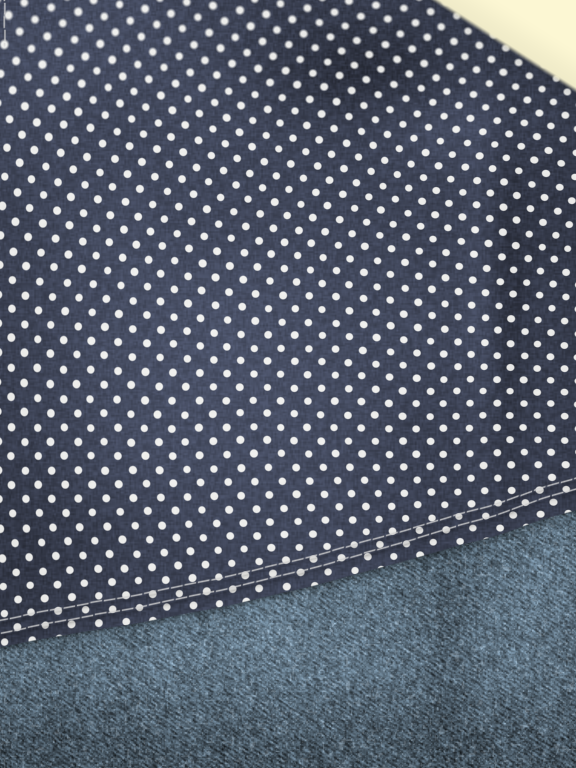
A WebGL 1 fragment shader for this texture:

```glsl
precision highp float;
uniform vec2 u_resolution;

#define DOT_PITCH 0.0352
#define DOT_RADIUS 0.0049
#define STITCH_STEP 0.0175
#define STITCH_WIDTH 0.0010
#define ROW_TILT 0.16
#define NAVY vec3(0.230, 0.253, 0.323)
#define DENIM vec3(0.330, 0.400, 0.455)
#define DOT_COLOR vec3(0.95, 0.95, 0.94)
#define THREAD vec3(0.82, 0.82, 0.82)
#define WALL vec3(0.98, 0.96, 0.82)

float hash(vec2 p) {
  p = fract(p * vec2(0.1031, 0.1197));
  p += dot(p, p.yx + 33.33);
  return fract((p.x + p.y) * p.x * 7.31 + p.y * 13.7);
}

float noise(vec2 p) {
  vec2 i = floor(p), f = fract(p);
  f = f * f * (3.0 - 2.0 * f);
  return mix(mix(hash(i), hash(i + vec2(1.0, 0.0)), f.x),
             mix(hash(i + vec2(0.0, 1.0)), hash(i + 1.0), f.x), f.y);
}

// Soft elliptical patch of light or shade
float patchAt(vec2 p, vec2 center, vec2 size) {
  vec2 d = (p - center) / size;
  return exp(-dot(d, d));
}

// Height of the hem, rising to the right
float hemHeight(float x) {
  float t = x / 0.75;
  return 0.158 + 0.178 * t - 0.018 * sin(3.14159 * t)
       + 0.003 * (noise(vec2(x * 17.0, 4.0)) - 0.5);
}

// Staggered dots on gently tilted rows
float dots(vec2 p, float blur) {
  vec2 c = p - vec2(0.296, 0.549);
  float tilt = ROW_TILT * clamp((p.y - 0.43) / 0.57, -0.3, 1.0);
  vec2 w = vec2(c.x - 0.5 * tilt * c.y, c.y + tilt * c.x);
  w += 0.004 * (vec2(noise(p * 9.0), noise(p * 9.0 + 31.0)) - 0.5);
  vec2 lattice = vec2(w.x + w.y, w.x - w.y) / DOT_PITCH;
  vec2 id = floor(lattice + 0.5);
  vec2 cell = lattice - id;
  cell += 0.06 * (vec2(hash(id + 90.0), hash(id + 140.0)) - 0.5);
  float d = length(cell) * DOT_PITCH * 0.7071;
  float radius = DOT_RADIUS * (0.95 + 0.12 * hash(id + 60.0));
  return 1.0 - smoothstep(-blur, blur, d - radius);
}

// Dashed thread; along runs with the seam, across is signed distance
float stitch(float along, float across, float px) {
  float s = along / STITCH_STEP;
  float dash = abs(fract(s) - 0.5);
  float jitter = (hash(vec2(floor(s), 7.0)) - 0.5) * 0.001;
  float line = 1.0 - smoothstep(-px, px, abs(across + jitter) - STITCH_WIDTH);
  return line * (1.0 - 0.8 * smoothstep(0.38, 0.47, dash));
}

vec3 cotton(vec2 p, float px) {
  float weave = noise(p * vec2(170.0, 460.0)) + noise(p * vec2(460.0, 170.0)) - 1.0;
  float light = 1.0 + 0.20 * weave + 0.14 * (noise(p * 7.0) - 0.5);
  // Broad light, then folds at the shoulder and right side
  light += 0.20 * patchAt(p, vec2(0.29, 0.52), vec2(0.27, 0.28));
  light += 0.16 * patchAt(p, vec2(0.12, 0.93), vec2(0.20, 0.12));
  light += 0.12 * patchAt(p, vec2(0.60, 0.84), vec2(0.10, 0.05));
  light -= 0.26 * patchAt(p, vec2(0.48, 0.91), vec2(0.14, 0.06));
  light -= 0.16 * patchAt(p, vec2(0.02, 0.30), vec2(0.14, 0.22));
  light -= 0.18 * patchAt(p, vec2(0.665, 0.60), vec2(0.022, 0.26));
  light += 0.10 * patchAt(p, vec2(0.62, 0.62), vec2(0.020, 0.22));
  light -= 0.10 * smoothstep(0.60, 0.75, p.x);
  vec3 color = NAVY * light;
  float blur = px * 0.9 + 0.0014 * smoothstep(0.78, 1.0, p.y);
  return mix(color, DOT_COLOR * (0.92 + 0.07 * light), dots(p, blur) * 0.98);
}

vec3 denim(vec2 p) {
  float diagonal = p.x * 0.65 + p.y;
  float twill = sin(diagonal * 960.0 + 3.0 * noise(p * 60.0));
  // Flecks stretched along the twill, plus upright slubs
  float fleck = noise(vec2(diagonal * 330.0, (p.x - 0.65 * p.y) * 150.0)) - 0.5;
  float slub = noise(p * vec2(300.0, 80.0)) - 0.5;
  float grain = noise(p * 500.0) - 0.5;
  float light = 1.0 + 0.10 * twill + 0.42 * fleck + 0.22 * slub + 0.48 * grain;
  light += 0.15 * patchAt(p, vec2(0.34, 0.17), vec2(0.24, 0.09));
  light += 0.10 * patchAt(p, vec2(0.70, 0.22), vec2(0.07, 0.12));
  light -= 0.14 * patchAt(p, vec2(0.58, 0.16), vec2(0.04, 0.20));
  light -= 0.20 * (1.0 - smoothstep(0.0, 0.14, p.y));
  light += 0.12 * (noise(p * vec2(24.0, 7.0)) - 0.5);
  float pale = smoothstep(0.66, 0.92, noise(p * 330.0 + 50.0));
  return DENIM * light + vec3(0.11) * pale;
}

void main() {
  float px = 1.0 / u_resolution.y;
  vec2 p = gl_FragCoord.xy / u_resolution * vec2(0.75, 1.0);
  float t = p.x / 0.75;
  float above = p.y - hemHeight(p.x);

  // Lower panel, shaded under the overlapping hem
  vec3 lower = denim(p) * (1.0 - 0.35 * exp(-max(-above, 0.0) * 150.0));

  // Upper panel, puckered around its double stitching
  vec3 upper = cotton(p, px);
  float lowLine = above - (0.018 + 0.010 * t);
  float highLine = above - (0.035 + 0.007 * t);
  upper *= 1.0 - 0.20 * exp(-abs(lowLine + 0.004) * 300.0);
  upper *= 1.0 - 0.16 * exp(-abs(highLine + 0.004) * 300.0);
  float thread = max(stitch(p.x, lowLine, px), stitch(p.x + 0.006, highLine, px));
  float corner = stitch(p.y, p.x - 0.006, px) * smoothstep(0.935, 0.945, p.y);
  upper = mix(upper, THREAD, max(thread, corner) * 0.85);
  vec3 color = mix(lower, upper, smoothstep(-px, px, above));

  // Pale wall beyond the sloping shoulder
  float beyond = p.y - (1.0 - 0.64 * (p.x - 0.566));
  color *= 1.0 - 0.15 * exp(-abs(beyond) * 90.0);
  vec3 wall = WALL * (0.96 + 0.05 * smoothstep(0.0, 0.06, beyond));
  color = mix(color, wall, smoothstep(-0.005, 0.005, beyond));

  gl_FragColor = vec4(clamp(color, 0.0, 1.0), 1.0);
}
```
